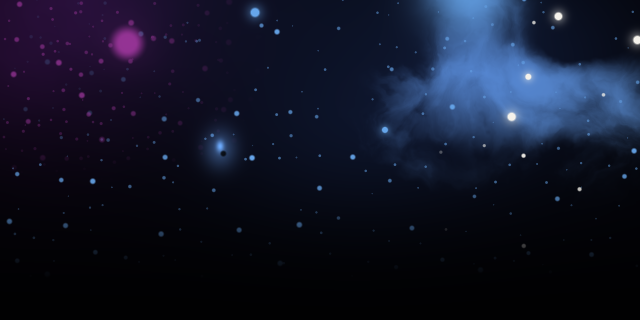
Give the GLSL for this background, as a WebGL 1 fragment shader.

```glsl
precision highp float;
// Night sky: a violet haze on the left and a ragged blue nebula on the right.
// Soft ellipses shape the light, fractal noise tears the cloud edges,
// and jittered cell grids scatter the stars.
uniform vec2 u_resolution;

const vec3 NIGHT = vec3(0.008, 0.008, 0.022);
const vec3 NAVY = vec3(0.035, 0.060, 0.120);
const vec3 VIOLET = vec3(0.135, 0.035, 0.165);
const vec3 MAGENTA = vec3(0.58, 0.20, 0.58);
const vec3 CLOUD_BLUE = vec3(0.28, 0.44, 0.64);
const vec3 SKY_BLUE = vec3(0.40, 0.65, 0.92);
const vec3 WARM_WHITE = vec3(0.96, 0.95, 0.92);

vec2 hash2(vec2 p) {
  vec3 q = fract(p.xyx * vec3(0.1031, 0.1030, 0.0973));
  q += dot(q, q.yzx + 33.33);
  return fract((q.xx + q.yz) * q.zy);
}

float noise(vec2 p) {
  vec2 i = floor(p), f = fract(p);
  f = f * f * (3.0 - 2.0 * f);
  float low = mix(hash2(i).x, hash2(i + vec2(1.0, 0.0)).x, f.x);
  float high = mix(hash2(i + vec2(0.0, 1.0)).x, hash2(i + 1.0).x, f.x);
  return mix(low, high, f.y);
}

float fbm(vec2 p) {
  float sum = 0.0, amplitude = 0.5;
  for (int i = 0; i < 6; i++) {
    sum += amplitude * noise(p);
    p = mat2(1.6, 1.2, -1.2, 1.6) * p + 7.3;
    amplitude *= 0.5;
  }
  return sum;
}

// Soft elliptical falloff, 1 at the centre
float glow(vec2 p, vec2 center, vec2 radius) {
  vec2 d = (p - center) / radius;
  return exp(-dot(d, d));
}

// Small disc with a feathered rim
float disc(vec2 p, vec2 center, float radius) {
  return 1.0 - smoothstep(radius * 0.45, radius * 1.25, length(p - center));
}

// Bright core wrapped in a faint halo
float haloStar(vec2 p, vec2 center, float radius) {
  return disc(p, center, radius) + 0.4 * glow(p, center, vec2(radius * 1.8));
}

// One jittered star in a share of the grid cells
float starField(vec2 p, float cell, float radius, float share, float seed) {
  vec2 id = floor(p / cell);
  vec2 place = hash2(id + seed);
  vec2 traits = hash2(id + seed + 41.7);
  vec2 center = (id + 0.15 + 0.7 * place) * cell;
  float size = radius * mix(0.6, 1.15, traits.y);
  return step(traits.x, share) * disc(p, center, size) * mix(0.45, 1.0, traits.y);
}

vec3 backdrop(vec2 p) {
  vec3 color = NIGHT * (0.3 + 0.7 * smoothstep(0.0, 0.4, p.y));
  color += NAVY * 0.75 * glow(p, vec2(0.95, 1.0), vec2(0.75, 0.45));
  color += NAVY * 0.65 * glow(p, vec2(1.10, 0.55), vec2(0.45, 0.26));
  float mottled = 0.7 + 0.6 * fbm(p * 3.0);
  color += VIOLET * mottled * glow(p, vec2(0.12, 0.98), vec2(0.48, 0.40));
  return color;
}

// Nebula brightness: ellipses for the mass, noise for the torn detail
float cloudLight(vec2 p) {
  vec2 warp = vec2(fbm(p * 4.0), fbm(p * 4.0 + 19.0)) - 0.5;
  float n = fbm(p * 6.0 + warp * 2.0) - 0.5;
  vec2 q = p + warp * 0.10;
  float mass = 0.85 * glow(q, vec2(1.48, 0.75), vec2(0.30, 0.17));
  mass += 0.65 * glow(q, vec2(1.85, 0.69), vec2(0.28, 0.14));
  mass += 0.60 * glow(q, vec2(1.48, 1.00), vec2(0.17, 0.17));
  mass += 0.38 * glow(q, vec2(1.58, 0.50), vec2(0.34, 0.14));
  mass -= 0.60 * glow(q, vec2(1.83, 0.88), vec2(0.20, 0.08));
  mass -= 0.25 * glow(q, vec2(1.42, 0.53), vec2(0.10, 0.05));
  mass -= 0.25 * glow(q, vec2(1.70, 0.52), vec2(0.14, 0.05));
  float leftEdge = smoothstep(-0.05, 0.06, p.x - 1.22 + n * 0.4);
  float billow = smoothstep(0.12, 1.05, mass + n * 0.75);
  return billow * mix(0.12, 1.0, leftEdge) * smoothstep(0.28, 0.55, p.y);
}

void main() {
  vec2 p = gl_FragCoord.xy / u_resolution * vec2(2.0, 1.0);
  vec3 color = backdrop(p);

  // Nebula with its bright source at the top
  color += NAVY * 0.9 * glow(p, vec2(1.60, 0.80), vec2(0.45, 0.32));
  color += CLOUD_BLUE * cloudLight(p);
  color = mix(color, SKY_BLUE, 0.85 * glow(p, vec2(1.46, 1.03), vec2(0.13, 0.12)));

  // Scattered stars, thinning toward the ground and away from the violet haze
  float height = smoothstep(0.10, 0.50, p.y);
  float haze = smoothstep(0.85, 0.25, p.x) * smoothstep(0.42, 0.70, p.y);
  float blueStars = starField(p, 0.12, 0.0085, 0.55, 3.0);
  blueStars += 0.6 * starField(p, 0.075, 0.0045, 0.45, 71.0);
  color = mix(color, SKY_BLUE, min(blueStars, 1.0) * height * (1.0 - 0.8 * haze));
  float pinkStars = starField(p, 0.075, 0.0095, 0.6, 23.0);
  pinkStars += 0.6 * starField(p, 0.05, 0.005, 0.5, 131.0);
  color = mix(color, MAGENTA, min(pinkStars, 1.0) * haze * 0.85);
  float whiteStars = starField(p, 0.16, 0.007, 0.3, 211.0) * smoothstep(1.2, 1.6, p.x);

  // Landmark lights
  vec2 orb = vec2(0.398, 0.865);
  color = mix(color, MAGENTA, 0.9 * disc(p, orb, 0.053) + 0.1 * glow(p, orb, vec2(0.09)));
  vec2 knot = vec2(0.688, 0.535);
  color += CLOUD_BLUE * 0.55 * glow(p, knot, vec2(0.05, 0.06));
  color += SKY_BLUE * 0.6 * glow(p, knot + vec2(0.0, 0.008), vec2(0.012, 0.018));
  color *= 1.0 - 0.8 * disc(p, knot + vec2(0.010, -0.015), 0.010);
  float blueLights = haloStar(p, vec2(0.797, 0.961), 0.015) + haloStar(p, vec2(1.203, 0.594), 0.010);
  color = mix(color, SKY_BLUE, min(blueLights, 1.0));
  whiteStars += haloStar(p, vec2(1.745, 0.949), 0.013) + haloStar(p, vec2(1.992, 0.875), 0.014);
  whiteStars += haloStar(p, vec2(1.651, 0.760), 0.010) + haloStar(p, vec2(1.599, 0.635), 0.014);
  color = mix(color, WARM_WHITE, min(whiteStars, 1.0) * height);
  gl_FragColor = vec4(color, 1.0);
}
```
